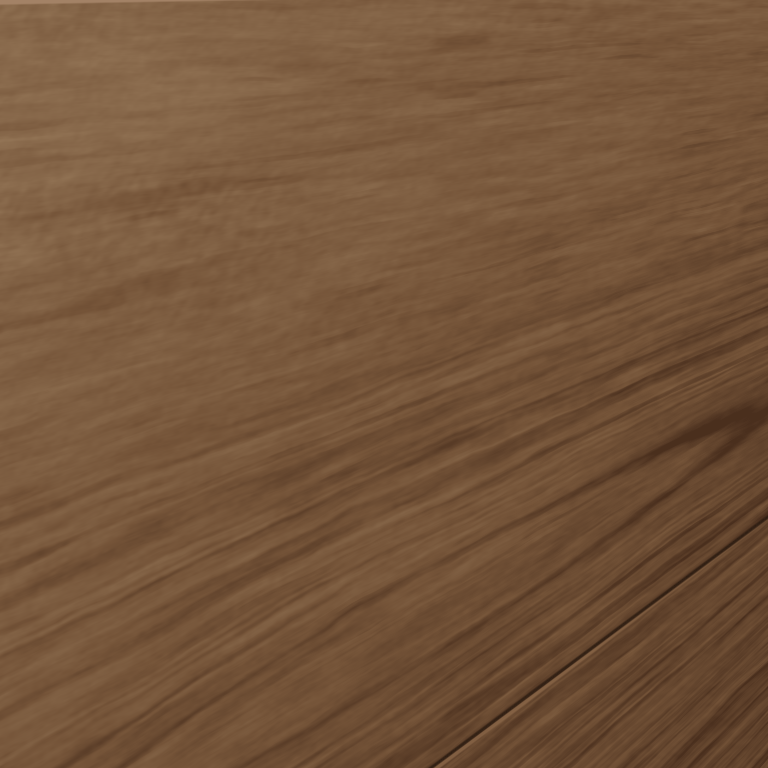
This texture is drawn by a WebGL 1 fragment shader. Its source:

```glsl
precision highp float;
// Brown wooden planks seen at a slant: the grain fans out from a vanishing point
// beyond the right edge. Stretched noise gives fibres and streaks, warped oval
// rings give the figured heartwood, and one dark joint crosses the lower corner.
uniform vec2 u_resolution;

float hash(vec2 p) {
  vec3 q = fract(vec3(p.xyx) * 0.1031);
  q += dot(q, q.yzx + 33.33);
  return fract((q.x + q.y) * q.z);
}

float noise(vec2 p) {
  vec2 cell = floor(p);
  vec2 f = fract(p);
  f = f * f * (3.0 - 2.0 * f);
  float low = mix(hash(cell), hash(cell + vec2(1.0, 0.0)), f.x);
  float high = mix(hash(cell + vec2(0.0, 1.0)), hash(cell + vec2(1.0, 1.0)), f.x);
  return mix(low, high, f.y);
}

// Layered noise centred on zero; every layer keeps the stretch along the grain.
float fbm(vec2 p) {
  float sum = 0.0;
  float amp = 0.5;
  for (int i = 0; i < 4; i++) {
    sum += amp * (noise(p) - 0.5);
    p = p * 2.03 + vec2(17.3, 41.7);
    amp *= 0.55;
  }
  return sum;
}

float bump(float x, float width) {
  return exp(-x * x / (width * width));
}

// Tone of the wood: g.x runs along the grain, g.y across it.
float woodGrain(vec2 g, vec2 p) {
  float figured = smoothstep(0.24, 0.46, g.y);
  float across = g.y + 0.014 * fbm(vec2(g.x * 5.0, g.y * 9.0) + 3.0)
                     + 0.004 * fbm(vec2(g.x * 22.0, g.y * 45.0) + 8.0);

  // Soft clouds, then streaks, then fine fibres.
  float tone = 0.24 * fbm(vec2(g.x * 4.0, across * 11.0) + 20.0);
  tone += 0.24 * fbm(vec2(g.x * 9.0, across * 70.0) + 60.0);
  tone += 0.32 * fbm(vec2(g.x * 26.0, across * 190.0) + 90.0);

  // Sparse thin dashes, dark and pale.
  float dash = noise(vec2(g.x * 11.0, across * 120.0) + 250.0);
  tone -= 0.13 * smoothstep(0.76, 0.92, dash);
  tone += 0.10 * smoothstep(0.20, 0.06, dash);

  // Dense long rings around a narrow oval heart.
  float ring = length(vec2(across - 0.595, (g.x + 0.27) * 0.12));
  float wide = noise(vec2(g.x * 2.5, ring * 140.0) + 170.0);
  float thin = noise(vec2(g.x * 4.0, ring * 310.0) + 210.0);
  float lines = 0.24 * (0.32 - smoothstep(0.45, 0.80, wide)) + 0.24 * (thin - 0.5);
  tone += figured * lines * smoothstep(0.012, 0.040, ring);
  tone += 0.07 * bump(ring, 0.03) - 0.20 * bump(ring - 0.043, 0.0035);

  // One dark smear and one pale scratch in the broad upper face.
  tone -= 0.28 * bump(across - 0.150, 0.009) * bump(p.x - 0.21, 0.16);
  tone += 0.15 * bump(g.y - 0.318, 0.002) * bump(p.x - 0.34, 0.20);

  // Short slanted flecks crossing the grain, and a faint even tooth.
  vec2 fleck = vec2(p.x * 75.0 + p.y * 25.0, p.y * 105.0 - p.x * 65.0);
  float patchy = smoothstep(0.35, 0.75, noise(p * vec2(4.0, 7.0) + 5.0));
  tone += (0.05 + 0.13 * patchy * (1.0 - figured)) * (noise(fleck) - 0.5);
  tone += 0.07 * (noise(vec2(p.x * 130.0, p.y * 210.0 - p.x * 60.0)) - 0.5);
  return tone;
}

void main() {
  vec2 p = gl_FragCoord.xy / u_resolution;
  float pixel = 1.0 / min(u_resolution.x, u_resolution.y);

  // Polar-like plank coordinates about the vanishing point.
  float depth = 1.91 - p.x;
  float slope = (1.005 - p.y) / depth;
  vec2 g = vec2(-log(depth), slope);

  // The plank below the joint has its own grain.
  float joint = (slope - 0.745) * depth * 0.8;
  float lower = smoothstep(-pixel, pixel, joint);
  vec2 shift = vec2(0.63, 0.21) * lower;
  float light = 0.525 + 0.46 * (p.y - 0.48) - 0.36 * (p.x - 0.48);
  light -= 0.10 * bump(p.x - 1.0, 0.18) * smoothstep(1.0, 0.6, p.y);
  light += 0.09 * lower;
  float tone = light + woodGrain(g + shift, p);

  vec3 darkWood = vec3(0.322, 0.212, 0.136);
  vec3 midWood = vec3(0.457, 0.328, 0.220);
  vec3 paleWood = vec3(0.558, 0.437, 0.318);
  vec3 color = mix(darkWood, midWood, clamp(tone * 2.0, -0.25, 1.0));
  color = mix(color, paleWood, clamp(tone * 2.0 - 1.0, 0.0, 1.25));

  // Joint: a thin dark gap with a lit bevel beneath it, fading far away.
  float far = smoothstep(0.65, 1.0, p.x);
  float bevelEnd = mix(0.0085, 0.005, far);
  float bevel = smoothstep(0.001, 0.003, joint) * (1.0 - smoothstep(bevelEnd - 0.003, bevelEnd, joint));
  color = mix(color, vec3(0.54, 0.40, 0.28), bevel * mix(0.85, 0.45, far));
  float gap = 1.0 - smoothstep(0.0004, 0.0022 + pixel, abs(joint));
  color = mix(color, vec3(0.16, 0.10, 0.06), gap * 0.85);

  // Pale sliver of the next surface along the top edge.
  float rim = smoothstep(-0.0015, 0.0015, p.y - 0.994 - 0.018 * p.x);
  color = mix(color, vec3(0.64, 0.51, 0.40), rim);

  gl_FragColor = vec4(color, 1.0);
}
```
